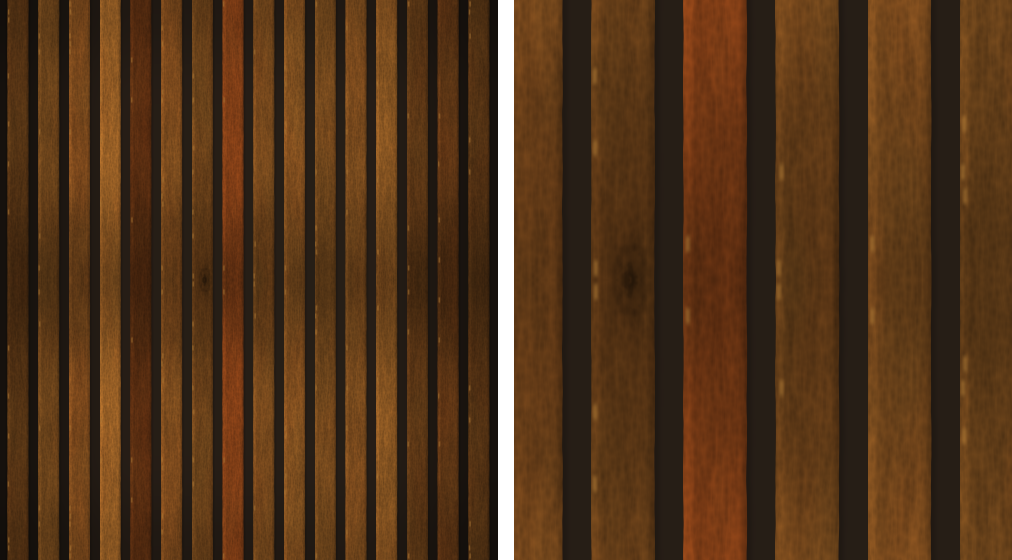
Left: the whole. Right: its middle third, enlarged.
A Shadertoy shader for this texture:

```glsl
// Sixteen vertical timber slats over dark gaps, mirrored about mid height.
const float SLATS = 16.0;
const float FIRST_EDGE = 0.0147;   // left edge of the first slat
const float PITCH = 0.0617;        // slat plus gap, in canvas widths
const float SLAT_WIDTH = 0.69;     // share of the pitch
const vec3 BROWN = vec3(0.455, 0.285, 0.112);
const vec3 RED = vec3(0.470, 0.225, 0.080);
const vec3 GAP = vec3(0.150, 0.116, 0.088);

// Brightness and redness of each slat, left to right
const float TONE[16] = float[16](0.68, 0.86, 0.98, 1.22, 0.70, 1.00, 0.86, 1.02,
                                 0.95, 1.04, 0.93, 0.98, 1.08, 0.74, 0.73, 0.66);
const float REDNESS[16] = float[16](0.2, 0.0, 0.2, 0.0, 0.8, 0.2, 0.1, 0.95,
                                    0.1, 0.1, 0.0, 0.1, 0.0, 0.2, 0.4, 0.2);

vec2 hash2(vec2 p) {
    vec3 q = fract(p.xyx * vec3(0.1031, 0.1030, 0.0973));
    q += dot(q, q.yzx + 33.33);
    return fract((q.xx + q.yz) * q.zy);
}

// Distance to the nearest scattered cell point
float cellular(vec2 p) {
    vec2 cell = floor(p), f = fract(p);
    float nearest = 2.0;
    for (int y = -1; y <= 1; y++)
        for (int x = -1; x <= 1; x++) {
            vec2 o = vec2(x, y);
            nearest = min(nearest, length(o + hash2(cell + o) - f));
        }
    return nearest;
}

// Smooth wandering value built from layered, warped sines
float sineLayers(vec2 p) {
    float sum = 0.0, amp = 0.5;
    for (int i = 0; i < 4; i++) {
        sum += amp * sin(p.x + 1.3 * sin(p.y)) * cos(p.y + 0.7 * sin(p.x));
        p = mat2(1.6, 1.1, -1.1, 1.6) * p + 2.7;
        amp *= 0.6;
    }
    return sum;
}

// Brightness multiplier of the wood: blotches, fibres and pores
float woodGrain(vec2 p, float seed) {
    float blotch = sineLayers(p * vec2(55.0, 17.0) + seed * 7.3);
    float fibre = sineLayers(vec2(p.x * 420.0 + 2.0 * blotch, p.y * 24.0) + seed * 3.1);
    float pores = cellular(p * vec2(330.0, 85.0) + seed * 13.0);
    float specks = cellular(p * vec2(240.0, 190.0) + seed * 19.0);
    return 1.0 + 0.10 * blotch + 0.09 * fibre
         + 0.15 * (pores - 0.45) + 0.12 * (specks - 0.45);
}

// Dim at mid height, brightest near the quarters, falling off at the ends
float heightShade(float m) {
    return mix(0.78, 1.06, smoothstep(0.0, 0.22, m)) - 0.12 * smoothstep(0.32, 0.5, m);
}

// Soft dark knot
float knot(vec2 d) {
    float r = length(d / vec2(0.013, 0.030));
    float rings = 0.75 + 0.25 * sin(r * 11.0 + 2.0 * sineLayers(d * 180.0));
    return exp(-r * r * 1.6) * rings;
}

// Pale chips scattered along a slat's left edge
float edgeChips(float x, float m, float seed) {
    float row = m * 70.0;
    vec2 h = hash2(vec2(floor(row), seed + 41.0));
    float along = smoothstep(0.5, 0.15, abs(fract(row) - 0.5));
    return step(0.86, h.x) * along * smoothstep(0.05, 0.0, abs(x - 0.035 - 0.03 * h.y));
}

void mainImage(out vec4 fragColor, in vec2 fragCoord) {
    vec2 uv = fragCoord / iResolution.xy;
    float m = abs(uv.y - 0.5);
    vec2 p = vec2(uv.x * iResolution.x / iResolution.y, m);

    // Slat index and position across it
    float column = (uv.x - FIRST_EDGE) / PITCH;
    float id = clamp(floor(column), 0.0, SLATS - 1.0);
    int slat = int(id);
    float x = column - id;
    float pixel = 1.0 / (PITCH * iResolution.x);

    // Slightly ragged slat outline
    float wobble = 0.008 * sineLayers(vec2(id * 5.0, m * 60.0));
    float edge = min(x - wobble, SLAT_WIDTH + wobble - x);
    float cover = smoothstep(-0.6 * pixel, 0.6 * pixel, edge);

    // Wood colour with local drift toward red
    float drift = 0.18 * sineLayers(vec2(p.x * 40.0, m * 11.0) + id * 4.7);
    vec3 wood = mix(BROWN, RED, clamp(REDNESS[slat] + drift, 0.0, 1.0)) * TONE[slat];
    wood *= woodGrain(p, id) * heightShade(m);

    // Worn edges, chips and the single knot
    wood *= mix(0.80, 1.0, smoothstep(0.0, 0.10, SLAT_WIDTH - x));
    wood *= 1.0 + 0.14 * smoothstep(0.08, 0.02, abs(x - 0.05));
    wood = mix(wood, vec3(0.66, 0.46, 0.20), 0.55 * edgeChips(x, m, id));
    float knotX = FIRST_EDGE + PITCH * (6.0 + 0.62 * SLAT_WIDTH);
    vec2 knotOffset = vec2((uv.x - knotX) * iResolution.x / iResolution.y, m);
    wood *= 1.0 - 0.50 * knot(knotOffset);

    // Gap with contact shadow, darkening toward the canvas sides
    float side = smoothstep(0.0, 0.28, min(uv.x, 1.0 - uv.x));
    vec3 gap = GAP * mix(0.58, 1.0, side) * mix(0.82, 1.0, smoothstep(0.0, 0.1, -edge));
    gap *= 1.0 - 0.18 * smoothstep(0.3, 0.5, m);

    fragColor = vec4(mix(gap, wood, cover), 1.0);
}
```
